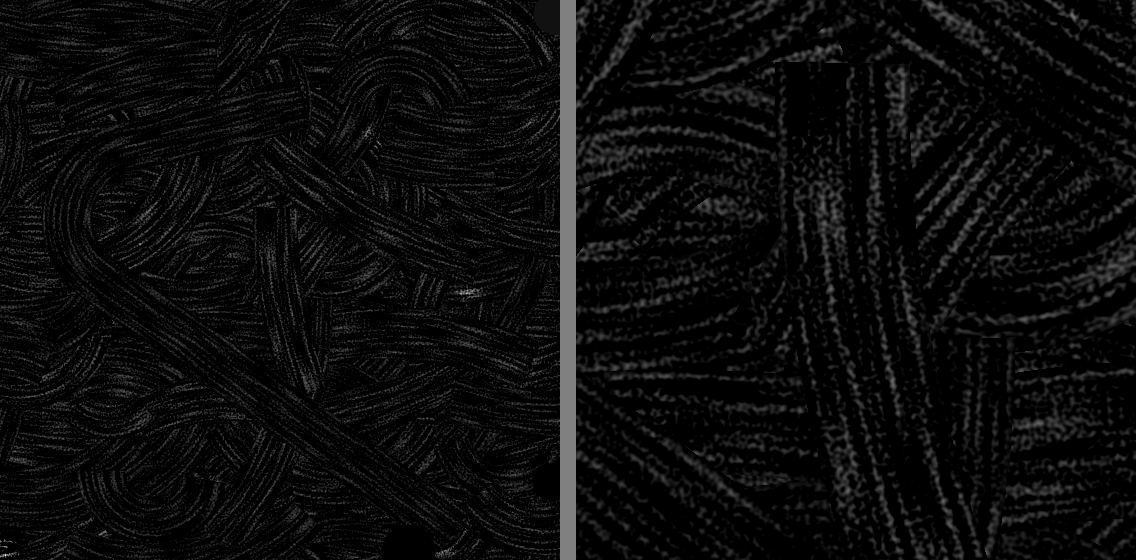
Left, the full canvas; right, a detail of the centre.
Reproduce this texture procedurally as a Shadertoy shader.

```glsl
// Faint bristle lines of overlapping curved brush strokes on black.

const int   STROKES       = 110;    // scattered strokes
const float LINE_DENSITY  = 175.0;  // bristle noise cells across the canvas
const float LINE_STRETCH  = 13.0;   // noise cells along a bristle line
const float GRAIN_DENSITY = 290.0;  // cells of the fine dotted grain
const float LINE_WEIGHT   = 4.1;
const float GRAIN_WEIGHT  = 3.0;
const float BLACK_CUT     = 0.14;   // signal below this stays black
const float GAIN          = 0.108;
const float SEAM          = 0.005;  // dark rim of a stroke
const float PI            = 3.14159;

// The long sweep: a rounded wedge lying on its side
const vec2  SWEEP_APEX   = vec2(0.25, 0.61);
const float SWEEP_AXIS   = -0.19;
const float SWEEP_OPEN   = 0.43;
const float SWEEP_RADIUS = 0.13;

// Flat discs: centre, radius, tone
const vec4 DISCS[3] = vec4[3](
    vec4(0.73, 0.015, 0.048, 0.0),
    vec4(0.985, 0.14, 0.034, 0.0),
    vec4(0.99, 0.975, 0.037, 0.065));

struct Stroke { vec2 path; float edge; float id; };

vec2 hash2(vec2 p) {
    vec3 q = fract(p.xyx * vec3(0.1031, 0.1030, 0.0973));
    q += dot(q, q.yzx + 33.33);
    return fract((q.xx + q.yz) * q.zy);
}

float cornerSlope(vec2 cell, vec2 offset) {
    float a = 2.0 * PI * hash2(cell).x;
    return dot(vec2(cos(a), sin(a)), offset);
}

float gradientNoise(vec2 p) {
    vec2 i = floor(p), f = p - i;
    vec2 w = f * f * f * (f * (f * 6.0 - 15.0) + 10.0);
    vec2 e = vec2(1.0, 0.0);
    return mix(mix(cornerSlope(i, f), cornerSlope(i + e, f - e), w.x),
               mix(cornerSlope(i + e.yx, f - e.yx), cornerSlope(i + 1.0, f - 1.0), w.x), w.y);
}

vec2 toFrame(vec2 p, float angle) {
    vec2 dir = vec2(cos(angle), sin(angle));
    return vec2(dot(p, dir), dot(p, vec2(-dir.y, dir.x)));
}

// Lays a band over the strokes below; path = (along, across)
void lay(inout Stroke top, vec2 path, vec2 halfSize, float id) {
    vec2 inside = halfSize - abs(path);
    float edge = min(inside.x, inside.y);
    if (edge > 0.0) top = Stroke(path, edge, id);
}

void layArc(inout Stroke top, vec2 p, float angle, float radius, vec2 halfSize, float id) {
    vec2 q = toFrame(p, angle) + vec2(0.0, radius);
    lay(top, vec2(atan(q.x, q.y) * radius, length(q) - radius), halfSize, id);
}

void laySweep(inout Stroke top, vec2 p, float id) {
    vec2 q = toFrame(p - SWEEP_APEX, SWEEP_AXIS);
    float side = q.y < 0.0 ? -1.0 : 1.0;
    q.y = abs(q.y);
    if (atan(q.y, q.x) < SWEEP_OPEN) return;
    vec2 arm = vec2(cos(SWEEP_OPEN), sin(SWEEP_OPEN));
    float t = max(dot(q, arm), 0.0);
    float turn = min(atan(q.y, -q.x), 0.5 * PI - SWEEP_OPEN);
    vec2 path = vec2(side * (turn * SWEEP_RADIUS + t) + 0.225,
                     length(q - arm * t) - SWEEP_RADIUS);
    lay(top, path, vec2(0.705, 0.046), id);
}

// Brightness of the bristle lines inside one stroke
float bristles(Stroke s) {
    vec2 shift = 37.0 * hash2(vec2(s.id, 5.0));
    vec2 path = s.path;
    path.y += 0.004 * gradientNoise(path * 9.0 + shift);
    float line = gradientNoise(path * vec2(LINE_STRETCH, LINE_DENSITY) + shift);
    float grain = gradientNoise(path * GRAIN_DENSITY + shift.yx);
    float signal = LINE_WEIGHT * line + GRAIN_WEIGHT * grain - BLACK_CUT;
    float strength = mix(0.75, 1.25, hash2(vec2(s.id, 9.0)).y);
    return GAIN * strength * max(signal, 0.0) * mix(0.35, 1.0, smoothstep(0.0, SEAM, s.edge));
}

void mainImage(out vec4 fragColor, in vec2 fragCoord) {
    vec2 p = fragCoord / iResolution.y;

    // Ground of gently waving horizontal lines
    Stroke top = Stroke(p + vec2(0.0, 0.05 * gradientNoise(p * 3.0)), 1.0, 0.0);

    // Scattered arcs, mostly near horizontal
    for (int i = 1; i <= STROKES; i++) {
        float id = float(i);
        vec2 centre = fract(id * vec2(0.7549, 0.5698)) * 1.1 - 0.05;
        vec2 a = hash2(vec2(id, 1.0)), b = hash2(vec2(id, 2.0));
        float tilt = 1.5 * pow(2.0 * a.x - 1.0, 3.0) - 0.12;
        float radius = mix(0.09, 0.8, b.x * b.x);
        vec2 halfSize = vec2(min(mix(0.07, 0.24, b.y), 1.5 * radius), mix(0.025, 0.06, a.y));
        layArc(top, p - centre, tilt + PI * step(0.4, fract(7.0 * a.y)), radius, halfSize, id);
    }

    // Large strokes on top
    layArc(top, p - vec2(0.65, 0.61), -0.5 + PI, 0.9, vec2(0.22, 0.045), 201.0);
    layArc(top, p - vec2(0.505, 0.46), -1.4 + PI, 0.9, vec2(0.17, 0.04), 202.0);
    laySweep(top, p, 203.0);

    // Rare bright patches
    float glint = 1.0 + 1.6 * smoothstep(0.42, 0.58, gradientNoise(p * 11.0 + 4.3));
    float tone = bristles(top) * glint;

    // Flat discs
    for (int i = 0; i < 3; i++) {
        float d = length(p - DISCS[i].xy) - DISCS[i].z;
        tone = mix(DISCS[i].w, tone, smoothstep(-0.001, 0.001, d));
    }
    fragColor = vec4(vec3(tone), 1.0);
}
```
